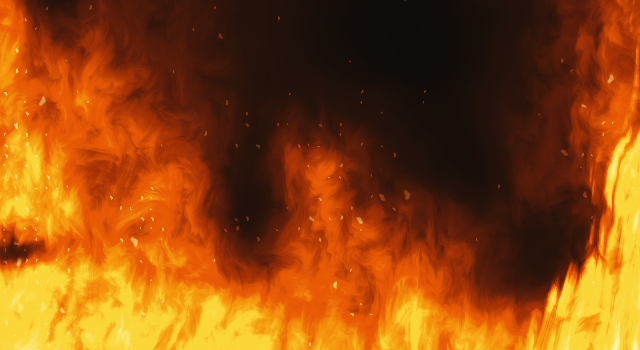
Reproduce this background procedurally as a WebGL 1 fragment shader.

```glsl
precision highp float;
// A wall of fire around a smoky dark hollow, with drifting embers.
// Soft blobs build a heat field, layered sines and stretched cells roughen it,
// and a colour ramp turns heat into smoke, flame and white-hot cores.
uniform vec2 u_resolution;

const float ASPECT = 1.83;

vec2 hash2(vec2 cell) {
  vec2 k = vec2(dot(cell, vec2(127.1, 311.7)), dot(cell, vec2(269.5, 183.3)));
  return fract(sin(k) * 43758.5);
}

// Gaussian spot: 1 at the centre, fading over the given radii.
float blob(vec2 p, vec2 centre, vec2 radius) {
  vec2 d = (p - centre) / radius;
  return exp(-dot(d, d));
}

// Layered sines, each octave bent by the one before, about -1 to 1.
float wisps(vec2 p) {
  float sum = 0.0;
  float amp = 0.5;
  for (int i = 0; i < 6; i++) {
    p = mat2(0.8, 0.6, -0.6, 0.8) * p * 1.65 + 1.7;
    p += 0.65 * sin(p.yx * 0.9 + float(i));
    sum += amp * sin(p.x) * cos(p.y);
    amp *= 0.66;
  }
  return sum;
}

// Cellular noise: distance to the nearest scattered point.
float cells(vec2 p) {
  float nearest = 1.0;
  for (int y = -1; y <= 1; y++) {
    for (int x = -1; x <= 1; x++) {
      vec2 cell = floor(p) + vec2(float(x), float(y));
      nearest = min(nearest, length(cell + hash2(cell) - p));
    }
  }
  return nearest;
}

// Broad layout of fire and smoke.
float heatField(vec2 p) {
  float h = 0.20 + 0.55 * exp(-p.y * p.y / 0.085);
  // left wall and its plumes
  h += 0.42 * blob(p, vec2(0.0, 0.48), vec2(0.15, 0.46));
  h += 0.34 * blob(p, vec2(0.22, 0.46), vec2(0.34, 0.42));
  h += 0.24 * blob(p, vec2(0.54, 0.42), vec2(0.11, 0.20));
  h += 0.14 * blob(p, vec2(0.25, 0.82), vec2(0.13, 0.20));
  h += 0.30 * blob(p, vec2(0.0, 0.95), vec2(0.09, 0.13));
  h += 0.24 * blob(p, vec2(0.06, 0.45), vec2(0.12, 0.10));
  h += 0.30 * blob(p, vec2(0.15, 0.10), vec2(0.30, 0.14));
  h -= 0.15 * blob(p, vec2(0.30, 0.42), vec2(0.05, 0.08));
  h -= 0.22 * blob(p, vec2(0.14, 1.0), vec2(0.07, 0.11));
  h -= 0.75 * blob(p, vec2(0.02, 0.30), vec2(0.09, 0.05));
  // central plume and bright spots along the floor
  h += 0.30 * blob(p, vec2(0.89, 0.50), vec2(0.11, 0.12));
  h += 0.12 * blob(p, vec2(0.98, 0.62), vec2(0.16, 0.14));
  h += 0.20 * blob(p, vec2(1.05, 0.32), vec2(0.28, 0.15));
  h += 0.20 * blob(p, vec2(1.17, 0.10), vec2(0.07, 0.10));
  h += 0.17 * blob(p, vec2(0.62, 0.07), vec2(0.13, 0.10));
  // smoke hollows
  h -= 0.25 * blob(p, vec2(0.70, 0.38), vec2(0.13, 0.17));
  h -= 0.20 * blob(p, vec2(1.16, 0.88), vec2(0.36, 0.36));
  h -= 0.13 * blob(p, vec2(1.36, 0.50), vec2(0.13, 0.13));
  h -= 0.27 * blob(p, vec2(1.48, 0.19), vec2(0.18, 0.14));
  h -= 0.14 * blob(p, vec2(1.60, 0.30), vec2(0.14, 0.14));
  // right glow and lit smoke
  h += 0.42 * blob(p, vec2(1.80, 0.80), vec2(0.22, 0.45));
  h += 0.08 * blob(p, vec2(1.52, 0.58), vec2(0.16, 0.20));
  return h;
}

// Sharp tongues of the right-hand fire: 0 outside, 1 well inside.
float rightFlames(vec2 p, float lick) {
  float edge = 1.47 + 0.25 * smoothstep(0.0, 0.35, p.y)
             + 0.13 * smoothstep(0.48, 0.75, p.y);
  return smoothstep(-0.02, 0.07, p.x - edge + lick);
}

vec3 fireColour(float h) {
  vec3 c = mix(vec3(0.06, 0.045, 0.035), vec3(0.14, 0.07, 0.04), smoothstep(0.0, 0.18, h));
  c = mix(c, vec3(0.35, 0.11, 0.04), smoothstep(0.16, 0.34, h));
  c = mix(c, vec3(0.64, 0.19, 0.02), smoothstep(0.32, 0.48, h));
  c = mix(c, vec3(0.91, 0.35, 0.02), smoothstep(0.46, 0.64, h));
  c = mix(c, vec3(0.96, 0.59, 0.05), smoothstep(0.64, 0.80, h));
  c = mix(c, vec3(0.98, 0.84, 0.22), smoothstep(0.78, 0.93, h));
  return mix(c, vec3(1.0, 0.97, 0.68), smoothstep(0.98, 1.2, h));
}

// One soft, slanted ember per occupied grid cell.
float embers(vec2 p, float size, float density) {
  vec2 cell = floor(p / size);
  vec2 rnd = hash2(cell + 9.0);
  vec2 d = fract(p / size) - mix(vec2(0.36), vec2(0.64), rnd);
  float tilt = 1.6 * rnd.y - 1.1;
  d = mat2(cos(tilt), sin(tilt), -sin(tilt), cos(tilt)) * d;
  d.x += 0.03 * sin(d.y * 16.0 + rnd.x * 6.0);
  float r = length(d * vec2(2.0, 1.0)) / mix(0.12, 0.28, rnd.x);
  return step(hash2(cell + 31.0).x, density) * smoothstep(1.1, 0.6, r);
}

void main() {
  vec2 p = gl_FragCoord.xy / u_resolution * vec2(ASPECT, 1.0);
  float broad = wisps(p * vec2(3.2, 2.4));
  float fine = wisps(p * vec2(7.5, 5.5) + 0.5 * broad + 4.0);
  float grain = wisps(p * vec2(22.0, 15.0) + 0.6 * fine + 9.0);
  float streak = wisps(vec2(p.x * 26.0 - 5.0 * p.y + broad, p.y * 5.0 + 0.4 * fine));
  vec2 bent = p + 0.04 * vec2(broad, fine);

  // stretched cells become upright flame licks
  float lick = 0.5 - cells(vec2(p.x * 28.0 + broad - 5.0 * p.y, p.y * 5.5 + 0.6 * fine));
  float heat = heatField(bent);
  float rough = smoothstep(0.03, 0.6, heat);
  float hot = smoothstep(0.55, 0.9, heat);
  heat = min(heat, 0.90 + 0.3 * (heat - 0.90));
  heat += (0.12 * broad + 0.13 * fine + 0.13 * grain) * rough;
  heat += (0.10 * lick + 0.08 * streak) * hot;
  float flames = rightFlames(p, 0.10 * lick + 0.03 * streak);
  heat = mix(heat, 0.93 + 0.25 * lick + 0.26 * streak + 0.08 * grain, flames * 0.92);
  vec3 colour = fireColour(heat);

  // embers gather on the left, in the plume and along the right
  float density = 0.008 + 0.50 * blob(p, vec2(0.05, 0.4), vec2(0.12, 0.5))
    + 0.45 * blob(p, vec2(0.41, 0.3), vec2(0.06, 0.2))
    + 0.20 * blob(p, vec2(0.9, 0.48), vec2(0.2, 0.3))
    + 0.12 * blob(p, vec2(0.66, 0.78), vec2(0.12, 0.16))
    + 0.12 * blob(p, vec2(1.75, 0.6), vec2(0.15, 0.4));
  float spark = max(embers(p, 0.03, density), embers(p + 0.37, 0.065, density * 0.6));
  vec3 sparkColour = mix(vec3(0.6, 0.2, 0.04), vec3(1.0, 0.9, 0.45), smoothstep(0.2, 0.75, heat));
  gl_FragColor = vec4(mix(colour, sparkColour, 0.8 * spark), 1.0);
}
```
